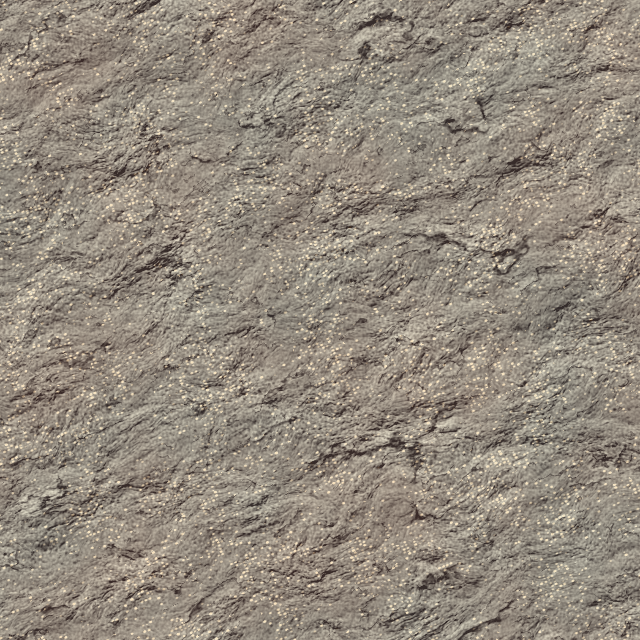
A WebGL 2 fragment shader for this texture:

```glsl
#version 300 es
precision highp float;
// Rough weathered stone with chipped crests, broken ledges and sandy grain.

uniform vec2 u_resolution;
out vec4 fragColor;

const vec3 DARK_STONE = vec3(0.33, 0.29, 0.27);
const vec3 PALE_STONE = vec3(0.80, 0.77, 0.70);
const vec3 WARM_SHIFT = vec3(0.011, -0.004, -0.007);
const vec3 SAND_SHIFT = vec3(0.04, 0.005, -0.035);
const vec2 LIGHT_DIR = vec2(-0.42, 0.91);
const float BASE_TONE = 0.535;
const float RELIEF = 0.106;
const float GRAIN = 0.36;
const float SPECKS = 0.5;
const float PITS = 0.25;
const float SPECK_CELLS = 185.0;
const float LEDGE_DEPTH = 0.62;
const float TILT = 0.4;
const vec2 STRETCH = vec2(0.82, 1.1);
const int RELIEF_OCTAVES = 6;
const float LIGHT_STEP = 0.0018;

float hash(vec2 cell) {
    uvec2 k = uvec2(ivec2(cell) + 32768);
    uint h = k.x * 1664525u + k.y * 22695477u;
    h = (h ^ (h >> 15)) * 2246822519u;
    h = (h ^ (h >> 13)) * 3266489917u;
    h ^= h >> 16;
    return float(h >> 8) / 16777216.0;
}

float corner(vec2 cell, vec2 offset) {
    float angle = 6.28319 * hash(cell);
    return dot(vec2(cos(angle), sin(angle)), offset);
}

// Gradient noise, centred on zero
float noise(vec2 p) {
    vec2 i = floor(p), f = p - i;
    vec2 u = f * f * f * (f * (f * 6.0 - 15.0) + 10.0);
    vec2 e = vec2(1.0, 0.0);
    float low = mix(corner(i, f), corner(i + e.xy, f - e.xy), u.x);
    float high = mix(corner(i + e.yx, f - e.yx), corner(i + e.xx, f - e.xx), u.x);
    return mix(low, high, u.y);
}

float fbm(vec2 p) {
    float sum = 0.0, amp = 1.0;
    for (int i = 0; i < 5; i++) {
        sum += amp * noise(p);
        p = p * 2.1 + 17.3;
        amp *= 0.52;
    }
    return sum;
}

// Coordinates aligned with the slanted bedding of the rock
vec2 bedding(vec2 p) {
    float c = cos(TILT), s = sin(TILT);
    return vec2(c * p.x + s * p.y, c * p.y - s * p.x) * STRETCH;
}

// Chipped surface: sharp crests, finer octaves steeper
float height(vec2 p) {
    vec2 q = bedding(p);
    q += 0.03 * vec2(noise(p * 9.0), noise(p * 9.0 + 40.0));
    q += 0.006 * vec2(noise(p * 43.0 + 11.0), noise(p * 43.0 + 60.0));
    float sum = 0.0, freq = 7.0;
    for (int i = 0; i < RELIEF_OCTAVES; i++) {
        float n = noise(q * freq + float(i) * 31.7);
        float steepness = mix(0.5, 1.2, float(i) / float(RELIEF_OCTAVES - 1));
        sum += steepness * (n - 0.6 * abs(n)) / freq;
        freq *= 2.0;
    }
    return sum;
}

// Broken overhangs: lit lip above, tapering shadow below; negative is dark
float ledges(vec2 p, float count, float thickness, float seed) {
    vec2 q = bedding(p);
    float phase = fract(1.1 * fbm(q * count * 0.8 + seed) - q.y * count);
    float presence = smoothstep(0.06, 0.5, noise(q * count * 0.75 + seed + 9.0)
        + 0.5 * noise(q * count * 3.0 + seed));
    float width = 0.02 + thickness * presence;
    float shadow = smoothstep(0.0, 0.3 * width, phase) * (1.0 - smoothstep(width * 0.35, width, phase));
    float lip = smoothstep(0.8, 0.95, phase) * (1.0 - smoothstep(0.96, 1.0, phase));
    return smoothstep(0.1, 0.55, presence) * (0.25 * lip - shadow);
}

// Jittered mineral dots: x is pale sand, y is dark pits
vec2 specks(vec2 p, float density) {
    vec2 cell = floor(p);
    float kind = hash(cell + 301.0), size = hash(cell + 733.0);
    vec2 center = 0.35 + 0.3 * vec2(hash(cell + 97.0), hash(cell + 511.0));
    float dotMask = 1.0 - smoothstep(0.1, 0.35 + 0.3 * size, length(p - cell - center));
    return dotMask * (0.5 + size) * vec2(step(kind, density), step(0.88, kind));
}

void main() {
    vec2 p = gl_FragCoord.xy / min(u_resolution.x, u_resolution.y);

    // Slope towards the light: soft highlights, deepened shadows in rough areas
    float rough = mix(0.75, 1.3, smoothstep(-0.4, 0.4, fbm(bedding(p) * 9.0 + 33.0)));
    float slope = rough * (height(p) - height(p + LIGHT_DIR * LIGHT_STEP)) / LIGHT_STEP;
    slope /= 1.0 + 0.14 * max(slope, 0.0);
    slope -= 0.6 * max(-slope - 1.9, 0.0);
    float tone = BASE_TONE + RELIEF * slope;

    // Large, medium and small ledges
    tone += LEDGE_DEPTH * ledges(p, 6.0, 0.15, 3.0);
    tone += LEDGE_DEPTH * 0.8 * ledges(p, 15.0, 0.2, 58.0);
    tone += LEDGE_DEPTH * 0.6 * ledges(p, 31.0, 0.25, 129.0);

    // Fine grain, with pale sand gathered in patches
    float sandy = smoothstep(-0.25, 0.5, fbm(p * 11.0 + 70.0));
    vec2 dots = specks(bedding(p) * SPECK_CELLS, 0.04 + 0.42 * sandy);
    tone += GRAIN * rough * noise(p * 235.0) + SPECKS * dots.x - PITS * dots.y;
    tone += 0.06 * fbm(p * 5.0 + 23.0);

    // Stone colour with warm and cool stains
    vec3 color = mix(DARK_STONE, PALE_STONE, clamp(tone, -0.25, 1.25));
    float warmth = clamp(2.2 * fbm(p * 4.0 + 90.0), -1.0, 1.0);
    color += WARM_SHIFT * warmth + SAND_SHIFT * dots.x;
    fragColor = vec4(clamp(color, 0.0, 1.0), 1.0);
}
```
